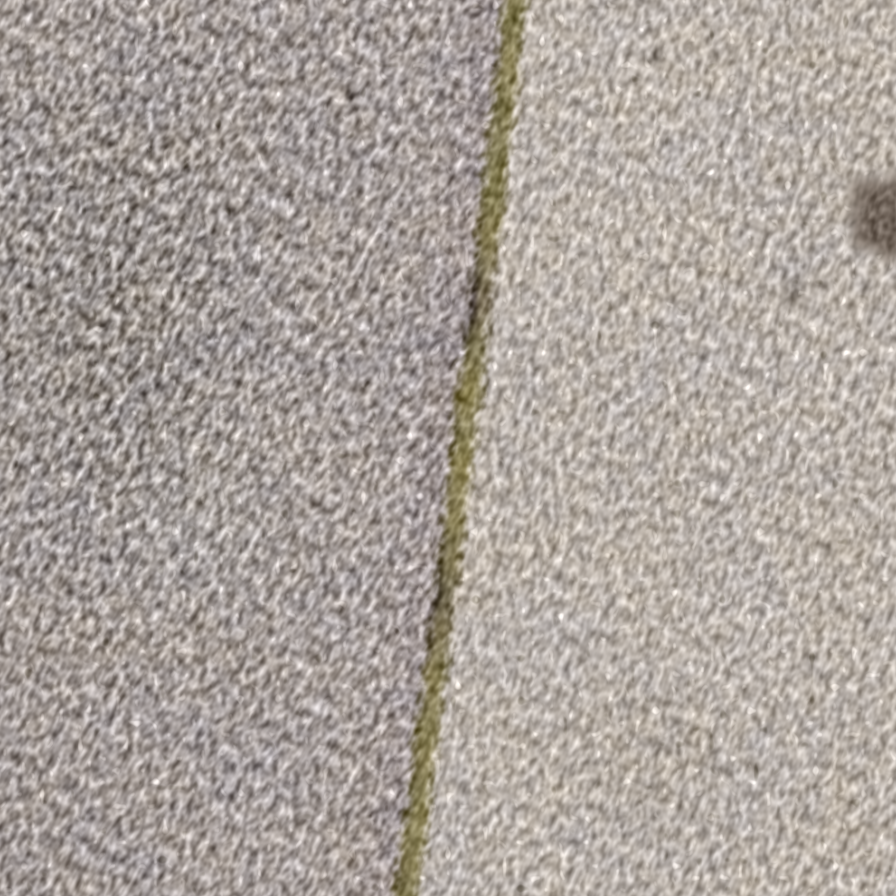
This texture is drawn by a WebGL 2 fragment shader. Its source:

```glsl
#version 300 es
precision highp float;
uniform vec2 u_resolution;
out vec4 fragColor;

vec2 gradientAt(vec2 cell) {
  vec3 q = fract(cell.xyx * vec3(0.1031, 0.1030, 0.0973));
  q += dot(q, q.yzx + 33.33);
  float angle = 6.2832 * fract((q.x + q.y) * q.z);
  return vec2(cos(angle), sin(angle));
}

// Gradient noise, about -0.7 to 0.7
float noise(vec2 p) {
  vec2 i = floor(p), f = fract(p);
  vec2 w = f * f * f * (f * (f * 6.0 - 15.0) + 10.0);
  float a = dot(gradientAt(i), f);
  float b = dot(gradientAt(i + vec2(1, 0)), f - vec2(1, 0));
  float c = dot(gradientAt(i + vec2(0, 1)), f - vec2(0, 1));
  float d = dot(gradientAt(i + vec2(1, 1)), f - vec2(1, 1));
  return mix(mix(a, b, w.x), mix(c, d, w.x), w.y);
}

float fbm(vec2 p) {
  float sum = 0.0, amp = 1.0;
  for (int i = 0; i < 3; i++) {
    sum += amp * noise(p);
    p = mat2(1.6, 1.2, -1.2, 1.6) * p + 17.3;
    amp *= 0.5;
  }
  return sum;
}

// Soft elliptical patch, 1 at its centre
float patchAt(vec2 p, vec2 centre, vec2 radius) {
  vec2 d = (p - centre) / radius;
  return exp(-dot(d, d));
}

// Chips stretched along a leaning axis
float grain(vec2 p, float lean) {
  p += 0.0015 * vec2(noise(p * 45.0), noise(p * 45.0 + 31.0));
  vec2 along = vec2(sin(lean), cos(lean));
  vec2 q = vec2(dot(p, vec2(along.y, -along.x)), dot(p, along));
  return noise(q * vec2(112.0, 66.0) + 40.0) + 0.7 * noise(q * vec2(180.0, 115.0) + 90.0);
}

void main() {
  vec2 p = gl_FragCoord.xy / u_resolution;
  float seamX = 0.453 + 0.122 * p.y + 0.010 * p.y * (1.0 - p.y) + 0.003 * noise(vec2(p.y * 14.0, 3.0));
  float across = p.x - seamX;
  float rightSide = smoothstep(-0.012, 0.012, across);
  float chips = mix(grain(p, 0.50), grain(p, 0.36), rightSide);
  float cloud = fbm(p * 5.0 + 8.0);

  // Left slab: cool, darker towards its upper left
  float shade = patchAt(p, vec2(0.10, 0.66), vec2(0.22, 0.28));
  vec3 left = vec3(0.650, 0.617, 0.604) + 0.025 * cloud;
  left -= vec3(0.055, 0.049, 0.052) * shade;
  left -= 0.025 * patchAt(p, vec2(0.02, 0.12), vec2(0.16, 0.18));
  left += vec3(0.020, 0.025, 0.023) * patchAt(p, vec2(0.22, 0.42), vec2(0.09, 0.10));
  left += vec3(-0.018, -0.023, -0.013) * smoothstep(-0.09, -0.015, across);

  // Right slab: paler and warmer
  vec3 right = vec3(0.722, 0.690, 0.660) + 0.018 * cloud;
  right += 0.018 * (1.0 - smoothstep(0.01, 0.06, across));
  right -= 0.020 * patchAt(p, vec2(0.72, 0.14), vec2(0.10, 0.09));
  vec3 color = mix(left, right, rightSide);

  // Stone chips, pale glints and brown gaps
  float contrast = mix(0.36 + 0.07 * shade, 0.29, rightSide);
  color += contrast * chips * vec3(0.99, 1.0, 1.02);
  color += 0.17 * smoothstep(0.32, 0.58, noise(p * vec2(95.0, 75.0) + 61.0));
  color -= vec3(0.13, 0.13, 0.145) * smoothstep(0.36, 0.60, noise(p * vec2(80.0, 62.0) + 140.0));
  color += vec3(0.012, 0.004, -0.016) * (noise(p * 38.0 + 12.0) + fbm(p * 9.0 + 55.0));

  // Stain at the right border and small dark flecks
  vec2 stainOffset = (p - vec2(0.997, 0.760)) / vec2(0.047, 0.049);
  float stain = 1.0 - smoothstep(0.68, 1.2, length(stainOffset) + 0.3 * noise(p * 32.0) - 0.15 * chips);
  color = mix(color, vec3(0.40, 0.35, 0.31) + 0.20 * chips, 0.86 * stain);
  float flecks = 0.22 * patchAt(p, vec2(0.886, 0.676), vec2(0.011, 0.015));
  flecks += 0.25 * patchAt(p, vec2(0.732, 0.935), vec2(0.007, 0.007));
  flecks += 0.35 * patchAt(p, vec2(0.391, 0.893), vec2(0.005, 0.008));
  color -= flecks;

  // Mossy seam, ragged and bare in places
  float bare = exp(-pow((p.y - 0.665) / 0.045, 2.0)) + 0.7 * exp(-pow((p.y - 0.325) / 0.065, 2.0));
  float halfWidth = 0.0135 - 0.002 * bare + 0.004 * noise(vec2(p.y * 24.0, 9.0));
  float edge = abs(across) + 0.006 * chips + 0.003 * noise(p * 60.0 + 70.0);
  float seam = 1.0 - smoothstep(halfWidth - 0.009, halfWidth + 0.008, edge);
  vec3 moss = mix(vec3(0.51, 0.475, 0.295), vec3(0.41, 0.37, 0.28), clamp(bare, 0.0, 1.0));
  moss += vec3(0.06, 0.045, 0.02) * noise(p * vec2(30.0, 22.0)) + 0.30 * chips;
  color = mix(color, moss, seam * (0.86 + 0.2 * noise(p * 26.0 + 33.0)));

  // Broken shadow in the crack, strongest where bare
  float crack = exp(-pow((across + 0.009 + 0.006 * noise(p * 30.0)) / 0.0055, 2.0));
  float depth = 0.22 + 0.85 * bare + 0.7 * noise(vec2(p.y * 22.0, 5.0));
  color -= vec3(0.16, 0.16, 0.13) * crack * max(depth, 0.0);

  fragColor = vec4(clamp(color, 0.0, 1.0), 1.0);
}
```
